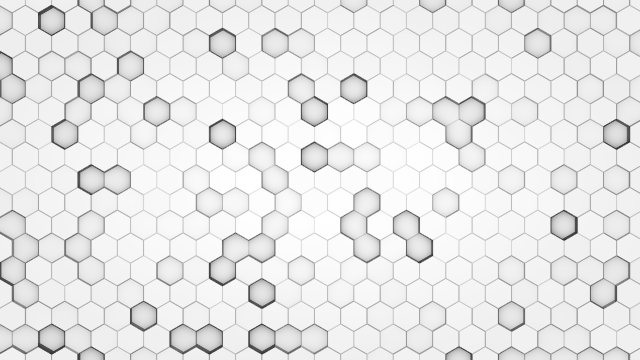
Write a Shadertoy shader that draws this pattern.

```glsl
// White hexagonal tiles, pointy side up, some sunk below their neighbours.
// Each cell hashes to a depth; height steps across the six edges give
// the seams, the visible side walls and the soft occlusion in the hollows.

const float PITCH = 0.0730;                // tile spacing, in canvas heights
const vec2  ANCHOR = vec2(0.2894, 0.4375); // centre of one tile
const float SEAM_HALF = 0.022;             // lengths below are in tile pitches
const float WALL_WIDTH = 0.10;
const float SHADE_REACH = 0.13;
const float SEAM_DARK_CENTRE = 0.12;
const float SEAM_DARK_RIM = 0.25;
const float STEP_DARK = 0.38;
const float SHADE_DARK = 0.27;
const float DEPTH_POWER = 5.5;             // higher means fewer sunk tiles
const float WHITE_CENTRE = 1.0;
const float WHITE_RIM = 0.945;
const vec2  LATTICE = vec2(1.0, 1.7320508);

float hash(vec2 p) {
    return fract(sin(dot(p, vec2(127.1, 311.7))) * 43758.5453);
}

// Centre of the hexagon that holds p: the nearer of two rectangular lattices.
vec2 hexCentre(vec2 p) {
    vec2 a = floor(p / LATTICE + 0.5) * LATTICE;
    vec2 b = (floor(p / LATTICE) + 0.5) * LATTICE;
    vec2 da = p - a, db = p - b;
    return dot(da, da) < dot(db, db) ? a : b;
}

// Whole-number name of a tile, stable against rounding.
vec2 tileId(vec2 centre) {
    return floor(2.0 * centre / LATTICE + 0.5);
}

float tileDepth(vec2 id) {
    return pow(hash(id + 17.0), DEPTH_POWER);
}

void mainImage(out vec4 fragColor, in vec2 fragCoord) {
    vec2 uv = fragCoord / iResolution.y;
    vec2 p = (uv - ANCHOR) / PITCH;
    float pixel = 1.0 / (iResolution.y * PITCH);

    vec2 view = 2.0 * fragCoord / iResolution.xy - 1.0;
    float rim = smoothstep(0.15, 1.2, length(view));

    vec2 centre = hexCentre(p);
    vec2 local = p - centre;
    vec2 id = tileId(centre);
    float depth = tileDepth(id);

    float line = 0.0;
    float shade = 0.0;
    for (int i = 0; i < 6; i++) {
        float angle = float(i) * 1.0471976;
        vec2 normal = vec2(cos(angle), sin(angle));
        vec2 otherId = tileId(centre + normal);
        float edge = 0.5 - dot(local, normal);
        float drop = depth - tileDepth(otherId);
        float sunk = max(drop, 0.0);

        // A wall shows where the edge lies away from the canvas centre.
        float width = SEAM_HALF + WALL_WIDTH * sunk * max(dot(normal, view), 0.0);
        float wear = mix(0.55, 1.4, hash(id + otherId));
        float dark = wear * mix(SEAM_DARK_CENTRE, SEAM_DARK_RIM, rim)
                   + STEP_DARK * abs(drop);
        float cover = 1.0 - smoothstep(width - 0.5 * pixel, width + 0.5 * pixel, edge);
        line = max(line, cover * dark);

        shade += SHADE_DARK * sunk * exp(-edge / SHADE_REACH);
    }

    // Tile face, with slight tint variation and a darker floor when sunk.
    float face = mix(WHITE_CENTRE, WHITE_RIM, rim);
    face -= 0.012 * hash(id + 5.0) + 0.04 * depth;
    float tone = face * (1.0 - min(shade, 0.5)) * (1.0 - min(line, 0.6));
    fragColor = vec4(vec3(clamp(tone, 0.0, 1.0)), 1.0);
}
```
